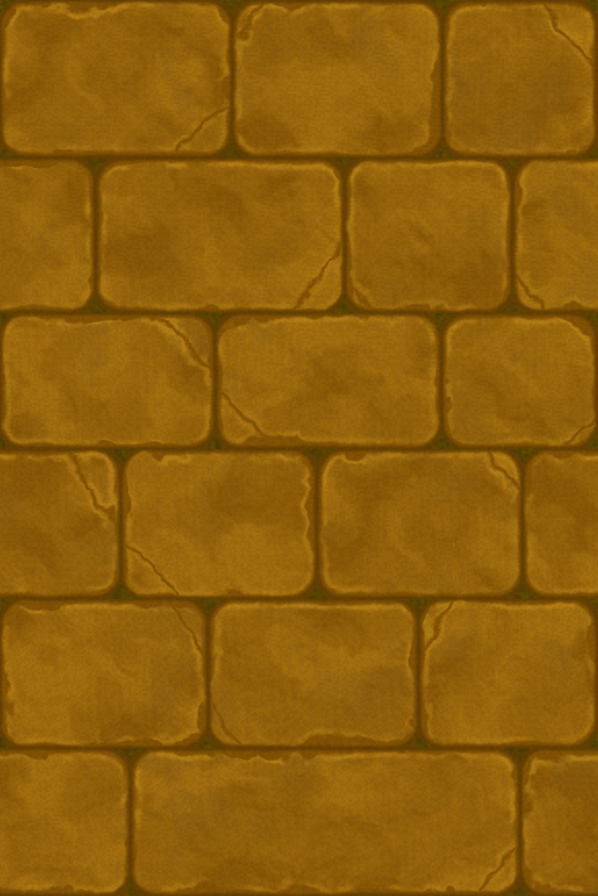
Give the GLSL for this texture, as a Shadertoy shader.

```glsl
// Six courses of worn ochre stone blocks with rounded corners, dark seams and moss.
// Each block is a rounded-box distance, roughened by noise and split by a corner crack;
// layered noise paints the mottled face, the broken bright rim and the fine grain.

const float ASPECT = 1.5;            // height of the wall, its width being 1
const int ROWS = 6;
const float HALF_SEAM = 0.002;
const float CORNER_RADIUS = 0.042;
const float BEVEL_WIDTH = 0.006;
const float RAGGEDNESS = 0.018;
const float RIM_WIDTH = 0.005;
const float CRACK_WIDTH = 0.003;
const float PATCH_SCALE = 10.0;
const float GRAIN = 0.10;

const vec3 SEAM_COLOR   = vec3(0.385, 0.245, 0.008);
const vec3 BEVEL_COLOR  = vec3(0.50, 0.315, 0.015);
const vec3 SHADE_COLOR  = vec3(0.525, 0.335, 0.025);
const vec3 FACE_COLOR   = vec3(0.57, 0.378, 0.04);
const vec3 LIGHT_COLOR  = vec3(0.62, 0.42, 0.055);
const vec3 RIM_COLOR    = vec3(0.69, 0.485, 0.08);
const vec3 STAIN_COLOR  = vec3(0.52, 0.355, 0.075);
const vec3 MOSS_COLOR   = vec3(0.33, 0.26, 0.008);

// Course boundaries from the bottom up, and upright joints in each course.
const float COURSE[7] = float[7](0.0, 0.165, 0.332, 0.499, 0.651, 0.824, 1.0);
const vec3 JOINTS[6] = vec3[6](
    vec3(0.218, 0.870, 0.870), vec3(0.348, 0.700, 0.999),
    vec3(0.202, 0.530, 0.874), vec3(0.360, 0.738, 0.999),
    vec3(0.160, 0.576, 0.857), vec3(0.388, 0.740, 0.999));

float hash(vec2 p) {
    return fract(sin(dot(p, vec2(127.1, 311.7))) * 43758.5453);
}

float noise(vec2 p) {
    vec2 i = floor(p), f = fract(p);
    f = f * f * (3.0 - 2.0 * f);
    return mix(mix(hash(i), hash(i + vec2(1, 0)), f.x),
               mix(hash(i + vec2(0, 1)), hash(i + vec2(1, 1)), f.x), f.y);
}

float fbm(vec2 p) {
    float sum = 0.0, amp = 0.53;
    for (int i = 0; i < 4; i++) {
        sum += amp * noise(p);
        p = mat2(1.6, 1.2, -1.2, 1.6) * p + 7.3;
        amp *= 0.5;
    }
    return sum;
}

// Warped noise with soft, brush-like patches.
float patches(vec2 p) {
    vec2 warp = vec2(fbm(p * 1.3), fbm(p * 1.3 + 31.7));
    return fbm(p + 1.2 * warp);
}

float roundBox(vec2 p, vec2 halfSize, float r) {
    vec2 q = abs(p) - halfSize + r;
    return length(max(q, 0.0)) + min(max(q.x, q.y), 0.0) - r;
}

void mainImage(out vec4 fragColor, in vec2 fragCoord) {
    vec2 uv = fragCoord / iResolution.xy;
    vec2 p = uv * vec2(1.0, ASPECT);
    float pixel = 1.0 / iResolution.x;

    // Find the course, then the joints on either side, wrapping around the edges.
    int row = 0;
    for (int i = 1; i < ROWS; i++) if (uv.y >= COURSE[i]) row = i;
    float left = -2.0, right = 3.0;
    vec2 id = vec2(float(row), 0.0);
    for (int k = 0; k < 3; k++) {
        for (int wrap = -1; wrap <= 1; wrap++) {
            float joint = JOINTS[row][k] + float(wrap);
            if (joint > uv.x) right = min(right, joint);
            else if (joint > left) { left = joint; id.y = float(k); }
        }
    }
    vec2 lower = vec2(left, COURSE[row] * ASPECT);
    vec2 upper = vec2(right, COURSE[row + 1] * ASPECT);
    vec2 halfSize = 0.5 * (upper - lower);
    vec2 local = p - 0.5 * (lower + upper);
    vec2 seed = 19.0 * vec2(hash(id + 3.1), hash(id + 8.7));

    // Block outline, then its face with ragged edges and notches.
    float wobble = fbm(p * 24.0 + seed) - 0.5;
    float block = roundBox(local, halfSize - HALF_SEAM, CORNER_RADIUS) + 0.005 * wobble;
    float notch = smoothstep(0.54, 0.78, fbm(p * 17.0 + seed + 5.0));
    float face = block + BEVEL_WIDTH + RAGGEDNESS * (0.5 * wobble + 0.7 * notch);

    // A wandering crack cuts one random corner off the face.
    vec2 side = sign(vec2(hash(id + 1.3), hash(id + 6.2)) - 0.5);
    vec2 tilt = normalize(vec2(1.0, mix(0.6, 1.2, hash(id + 4.4))));
    float chip = mix(0.025, 0.055, hash(id + 2.9));
    float crack = dot(side * local - halfSize + chip, tilt) + 0.04 * wobble;
    face = max(face, CRACK_WIDTH - abs(crack));

    // Mottled face, lit from above by the slope of the patches.
    float tone = patches(p * PATCH_SCALE + seed);
    float slope = tone - patches((p + vec2(0.004, 0.008)) * PATCH_SCALE + seed);
    float shade = tone + 0.7 * slope + 0.04 * (uv.y - 0.5);
    vec3 stone = mix(SHADE_COLOR, FACE_COLOR, smoothstep(0.22, 0.50, shade));
    stone = mix(stone, LIGHT_COLOR, smoothstep(0.46, 0.76, shade));
    stone = mix(stone, STAIN_COLOR, 0.4 * smoothstep(0.56, 0.76, fbm(p * 11.0 - seed)));

    // Broken bright rim, strongest along the top.
    float rimOffset = (face + RIM_WIDTH) / RIM_WIDTH;
    float rim = exp(-rimOffset * rimOffset) * smoothstep(0.30, 0.66, fbm(p * 34.0 - seed));
    rim *= 0.6 + 0.35 * smoothstep(-0.5, 1.0, local.y / halfSize.y);
    stone = mix(stone, RIM_COLOR, rim);

    // Seam, bevel, moss where corners meet, and face.
    float soft = max(pixel, 0.003);
    vec3 color = mix(BEVEL_COLOR, SEAM_COLOR, smoothstep(-0.006, 0.002, block));
    float moss = smoothstep(0.003, 0.011, block + 0.012 * (fbm(p * 45.0) - 0.5));
    color = mix(color, MOSS_COLOR * (0.85 + 0.3 * noise(p * 160.0)), 0.85 * moss);
    color = mix(color, stone, 1.0 - smoothstep(-soft, soft, face));

    // Fine grain over everything.
    color *= 1.0 + GRAIN * (noise(p * 290.0) - 0.5);
    fragColor = vec4(color, 1.0);
}
```
